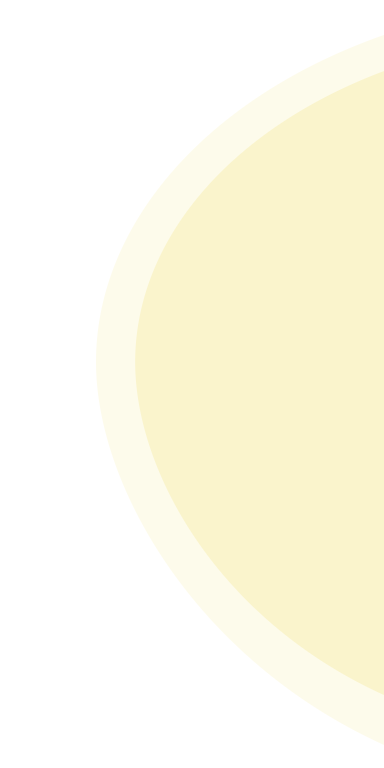
Give the GLSL for this background, as a WebGL 2 fragment shader.

```glsl
#version 300 es
precision highp float;
// A large pale yellow rounded shape with a lighter rim, entering from the right.
// Each outline is two cubic Bezier arcs joined at the leftmost point; the arc
// is solved for the current height and turned into a smooth edge.

uniform vec2 u_resolution;
out vec4 fragColor;

const vec3 PAPER = vec3(1.0);
const vec3 RIM = vec3(0.992, 0.984, 0.922);
const vec3 BODY = vec3(0.980, 0.957, 0.800);

// Canvas units: width 1, height 2
const vec2 CANVAS = vec2(1.0, 2.0);

// Leftmost point of each outline
const vec2 RIM_TIP = vec2(0.250, 1.057);
const vec2 BODY_TIP = vec2(0.352, 1.057);

// Per arc: handle height above the tip, end handle (xy), height at the right side
const vec4 RIM_TOP = vec4(1.418, 0.541, 1.748, 1.909);
const vec4 RIM_BOTTOM = vec4(0.732, 0.513, 0.281, 0.060);
const vec4 BODY_TOP = vec4(1.375, 0.600, 1.665, 1.815);
const vec4 BODY_BOTTOM = vec4(0.771, 0.570, 0.385, 0.190);

const float ARC_OVERRUN = 1.1;  // extends arcs a little past the right side
const int SOLVE_STEPS = 18;

vec2 bezier(vec2 a, vec2 b, vec2 c, vec2 d, float t) {
  float s = 1.0 - t;
  return s * s * s * a + 3.0 * s * s * t * b + 3.0 * s * t * t * c + t * t * t * d;
}

vec2 bezierTangent(vec2 a, vec2 b, vec2 c, vec2 d, float t) {
  float s = 1.0 - t;
  return s * s * (b - a) + 2.0 * s * t * (c - b) + t * t * (d - c);
}

// Approximate signed distance to the outline, positive inside
float outlineDistance(vec2 p, vec2 tip, vec4 top, vec4 bottom) {
  bool above = p.y > tip.y;
  vec4 arc = above ? top : bottom;
  float side = above ? 1.0 : -1.0;
  vec2 handle = vec2(tip.x, arc.x);
  vec2 endHandle = arc.yz;
  vec2 end = vec2(1.0, arc.w);

  // Height is monotonic along the arc, so bisect for the parameter
  float low = 0.0;
  float high = ARC_OVERRUN;
  for (int i = 0; i < SOLVE_STEPS; i++) {
    float mid = 0.5 * (low + high);
    float y = bezier(tip, handle, endHandle, end, mid).y;
    if ((p.y - y) * side > 0.0) low = mid;
    else high = mid;
  }
  float t = 0.5 * (low + high);
  vec2 edge = bezier(tip, handle, endHandle, end, t);
  vec2 tangent = normalize(bezierTangent(tip, handle, endHandle, end, t));
  return (p.x - edge.x) * abs(tangent.y);
}

float coverage(float dist, float pixel) {
  return clamp(dist / pixel + 0.5, 0.0, 1.0);
}

void main() {
  vec2 p = gl_FragCoord.xy / u_resolution * CANVAS;
  float pixel = CANVAS.x / u_resolution.x;

  float rim = coverage(outlineDistance(p, RIM_TIP, RIM_TOP, RIM_BOTTOM), pixel);
  float body = coverage(outlineDistance(p, BODY_TIP, BODY_TOP, BODY_BOTTOM), pixel);

  vec3 color = mix(PAPER, RIM, rim);
  color = mix(color, BODY, body);
  fragColor = vec4(color, 1.0);
}
```
